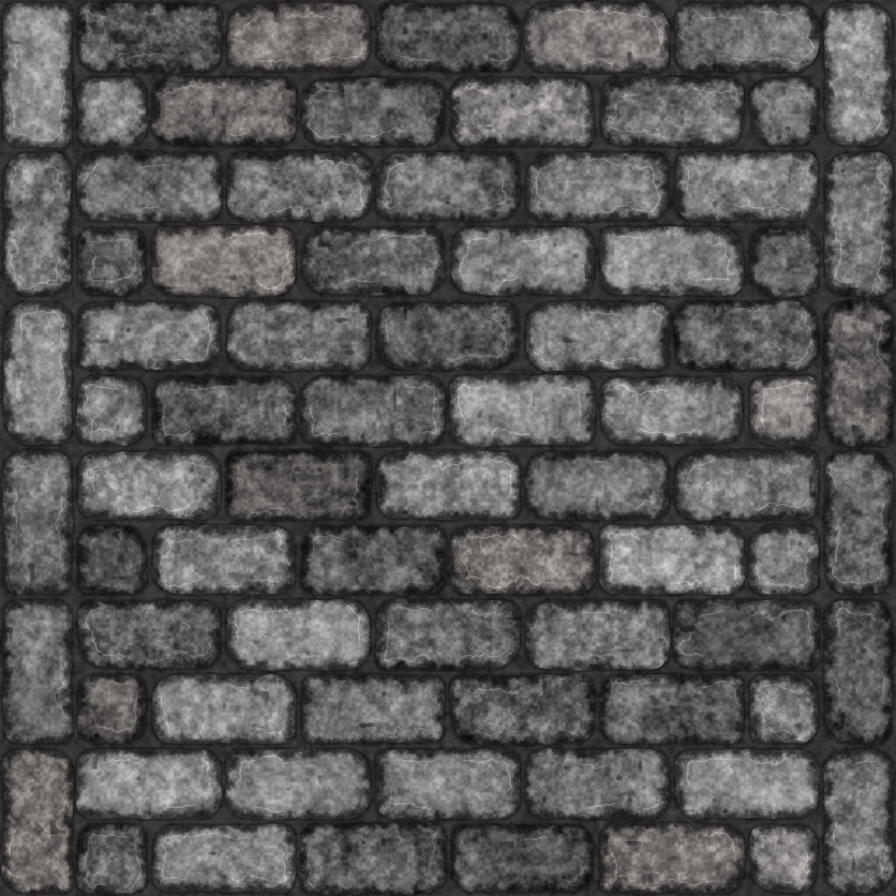
Reproduce this texture procedurally as a Shadertoy shader.

```glsl
// Worn grey stone paving on a 12 x 12 cell grid: a running bond framed by upright stones.
// Each stone is a rounded box with its own tone and corners; wrapping value noise
// adds ragged sooty rims, pale chipped bevels, mottling, veins and pits.

const float CELLS = 12.0;
const vec3 MORTAR = vec3(0.205, 0.202, 0.200);
const vec3 CREVICE = vec3(0.125, 0.123, 0.122);
const vec3 WARM = vec3(1.035, 0.995, 0.975);

// Integer hash of a lattice point and a seed, 0 to 1
float hash(vec2 p, float seed) {
    uvec3 v = uvec3(vec3(p, seed)) * 1664525u + 1013904223u;
    v.x += v.y * v.z;
    v.y += v.z * v.x;
    v.z += v.x * v.y;
    v ^= v >> 16u;
    v.x += v.y * v.z;
    return float(v.x >> 8u) / 16777216.0;
}

// Value noise with n lattice steps across the canvas, wrapping at its edges
float noise(vec2 uv, float n, float seed) {
    vec2 p = uv * n;
    vec2 f = fract(p);
    vec2 a = mod(floor(p), n);
    vec2 b = mod(a + 1.0, n);
    f = f * f * (3.0 - 2.0 * f);
    return mix(mix(hash(a, seed), hash(vec2(b.x, a.y), seed), f.x),
               mix(hash(vec2(a.x, b.y), seed), hash(b, seed), f.x), f.y);
}

float fbm(vec2 uv, float n, float seed) {
    float sum = 0.0, weight = 0.5, total = 0.0;
    for (int i = 0; i < 4; i++) {
        sum += weight * noise(uv, n, seed + float(i));
        total += weight;
        weight *= 0.6;
        n *= 2.0;
    }
    return sum / total;
}

// Lower left corner (xy) and size (zw) of the stone holding p, in cells
vec4 stoneAt(vec2 p) {
    vec2 cell = floor(p);
    if (cell.x < 1.0 || cell.x >= CELLS - 1.0)
        return vec4(cell.x, 2.0 * floor(p.y / 2.0), 1.0, 2.0);
    float shift = mod(cell.y, 2.0);
    bool squareEnd = shift < 0.5 && (cell.x < 2.0 || cell.x >= CELLS - 2.0);
    if (squareEnd) return vec4(cell, 1.0, 1.0);
    return vec4(shift + 2.0 * floor((cell.x - shift) / 2.0), cell.y, 2.0, 1.0);
}

float roundedBox(vec2 p, vec2 halfSize, float radius) {
    vec2 q = abs(p) - halfSize + radius;
    return min(max(q.x, q.y), 0.0) + length(max(q, 0.0)) - radius;
}

// Soft line where value crosses zero
float lineAt(float value, float width) {
    return 1.0 - smoothstep(0.0, width, abs(value));
}

// Surface of one stone; depth is the distance inward from its outline
vec3 stoneColor(vec2 uv, vec2 id, float depth) {
    float broad = fbm(uv, 36.0, 11.0);
    float fine = fbm(uv, 96.0, 21.0);
    float grain = noise(uv, 256.0, 31.0);
    float patches = smoothstep(0.42, 0.68, noise(uv, 30.0, 41.0));

    float tone = mix(0.33, 0.58, hash(id, 1.0));
    tone += 0.34 * (broad - 0.5) + 0.36 * (fine - 0.5) + 0.13 * (grain - 0.5);
    tone += 0.05 * smoothstep(0.52, 0.62, fine) * hash(id, 2.0);

    // Pale chipped bevel and faint veins
    float bevel = lineAt(depth - 0.15 + 0.3 * (broad - 0.5), 0.025);
    float vein = lineAt(fbm(uv, 24.0, 51.0) - 0.5, 0.012);
    tone += 0.15 * bevel * patches + 0.05 * vein * patches;

    // Dark pits and sooty rim
    tone *= 1.0 - 0.4 * smoothstep(0.87, 0.97, noise(uv, 84.0, 61.0)) * (1.0 - patches);
    float ragged = depth + 0.16 * (fine - 0.5) + 0.10 * (broad - 0.5);
    tone *= mix(0.42, 1.0, smoothstep(0.0, 0.13, ragged));
    tone *= mix(0.86, 1.0, smoothstep(0.05, 0.30, depth));

    return tone * mix(vec3(1.0), WARM, smoothstep(0.6, 1.0, hash(id, 3.0)));
}

void mainImage(out vec4 fragColor, in vec2 fragCoord) {
    vec2 uv = fragCoord / iResolution.xy;
    vec2 p = uv * CELLS;
    float pixel = CELLS / iResolution.y;

    // Outline with a different radius at each corner and a slight wobble
    vec4 stone = stoneAt(p);
    vec2 local = p - stone.xy - 0.5 * stone.zw;
    vec2 cornerId = 2.0 * stone.xy + step(0.0, local);
    float radius = mix(0.15, 0.36, hash(cornerId, 4.0));
    float inset = mix(0.035, 0.06, hash(stone.xy, 5.0));
    float d = roundedBox(local, 0.5 * stone.zw - inset, radius);
    d += 0.07 * (fbm(uv, 36.0, 71.0) - 0.5);

    // Mortar sinks into a dark crevice beside each stone
    float grit = fbm(uv, 128.0, 81.0) - 0.5;
    vec3 joint = mix(CREVICE, MORTAR, smoothstep(0.0, 0.07, d)) + 0.16 * grit;

    float cover = 1.0 - smoothstep(-0.5 * pixel, 0.5 * pixel + 0.012, d);
    vec3 color = mix(joint, stoneColor(uv, stone.xy, max(-d, 0.0)), cover);
    fragColor = vec4(clamp(color, 0.0, 1.0), 1.0);
}
```
